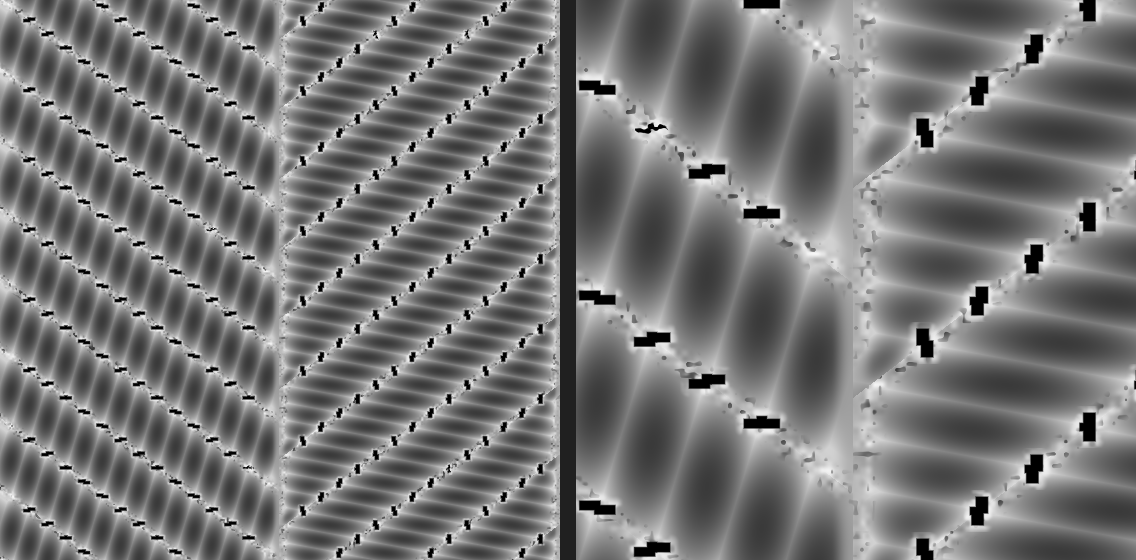
Left, the full canvas; right, a detail of the centre.
A WebGL 2 fragment shader for this pattern:

```glsl
#version 300 es
precision highp float;

#define COL 0.03264
#define ROW 0.025
#define STEPS 5.0
#define LEFT_COLS 15.0
#define LEFT_EDGE 0.0033
#define SEAM 0.498
#define RIGHT_LO 0.504
#define RIGHT_HI 0.993
#define DARK 0.228
#define GAP_LIFT 0.48
#define RIDGE_LIFT 0.26
#define WEAR 0.30

uniform vec2 u_resolution;
out vec4 fragColor;

float hash(vec2 p) {
    vec3 q = fract(vec3(p.xyx) * 0.1031);
    q += dot(q, q.yzx + 33.33);
    return fract((q.x + q.y) * q.z);
}

float noise(vec2 p) {
    vec2 i = floor(p), f = fract(p);
    f = f * f * (3.0 - 2.0 * f);
    return mix(mix(hash(i), hash(i + vec2(1, 0)), f.x),
               mix(hash(i + vec2(0, 1)), hash(i + vec2(1, 1)), f.x), f.y);
}

float box(vec2 p, vec2 halfSize) {
    vec2 q = abs(p) - halfSize;
    return length(max(q, 0.0)) + min(max(q.x, q.y), 0.0);
}

// Position across the falling diagonals; whole numbers lie on the gaps
float columnPhase(float y, float column) {
    return (y - 0.0105 - ROW * column) / (STEPS * ROW);
}

// Where the rising diagonals cross a row
float rowStart(float row) {
    return 0.541 + COL * (1.0 - row);
}

// Upright stitches: x is -1..1 between gaps, y is -1..1 between ridges
vec2 leftStitch(vec2 p) {
    float column = (p.x - LEFT_EDGE) / COL;
    float w = 2.0 * fract(columnPhase(p.y, column - 0.5)) - 1.0;
    float leaned = column + 0.47 * w;
    float c = clamp(floor(leaned), 0.0, LEFT_COLS - 1.0);
    return vec2(w, 2.0 * (leaned - c) - 1.0);
}

// Lying stitches, cut short at the borders; z is the loss of length
vec3 rightStitch(vec2 p) {
    float span = STEPS * COL, row = p.y / ROW;
    float start = rowStart(row - 0.5);
    start += span * floor((p.x - start) / span);
    float w = 2.0 * (p.x - start) / span - 1.0;
    float a = max(start, RIGHT_LO), b = min(start + span, RIGHT_HI);
    float halfLen = max(0.5 * (b - a), 0.016);
    float u = (p.x - 0.5 * (a + b)) / halfLen;
    return vec3(u, 2.0 * fract(row - 0.48 * w) - 1.0, 1.0 - 2.0 * halfLen / span);
}

// Stepped dash, x along its length
float dash(vec2 p, vec2 size, float kind, float worn) {
    float shift = (floor(kind * 3.0) - 1.0) * 0.0013;
    vec2 part = size * vec2(0.6, 0.85), offset = vec2(0.42 * size.x, shift);
    float d = min(box(p + offset, part), box(p - offset, part));
    if (fract(kind * 7.0) > 0.5)
        d = min(d, box(p + vec2(0.0, 0.4 * size.y), size * vec2(0.3, 0.95)));
    return d + worn * 0.004 * noise(p * 420.0 + 50.0);
}

float marks(vec2 p, bool leftSide) {
    vec2 offset, id, size;
    bool present;
    if (leftSide) {
        float c = floor((p.x - LEFT_EDGE) / COL);
        float phase = columnPhase(p.y, c), n = floor(phase + 0.5);
        offset = vec2(p.x - LEFT_EDGE - (c + 0.5) * COL, (phase - n) * STEPS * ROW);
        id = vec2(c, n);
        size = vec2(0.0106, 0.0034);
        present = c > 0.5 && c < LEFT_COLS - 1.5;
    } else {
        float r = floor(p.y / ROW), start = rowStart(r), span = STEPS * COL;
        float x = start + span * floor((p.x - start) / span + 0.5);
        offset = vec2(p.y - (r + 0.5) * ROW, p.x - x);
        id = vec2(floor((x - 0.541) / COL + 40.5), r);
        size = vec2(0.0084, 0.0044);
        present = x > 0.53 && x < 0.98;
    }
    float worn = step(0.96, hash(id + 17.0));
    return present ? dash(offset, size, hash(vec2(mod(id.x, STEPS), 3.0)), worn) : 1.0;
}

void main() {
    vec2 p = gl_FragCoord.xy / u_resolution;
    p.y = 1.0 - p.y;
    float px = 1.0 / min(u_resolution.x, u_resolution.y);
    bool leftSide = p.x < SEAM;

    // Soft stitch shading with pale gaps and thin ridges
    vec3 s = leftSide ? vec3(leftStitch(p), 0.0) : rightStitch(p);
    float across = min(s.y * s.y, 1.3), along = min(s.x * s.x, 1.0);
    float grey = DARK + GAP_LIFT * along + RIDGE_LIFT * across + 0.25 * s.z * s.z;
    grey = min(grey, 0.82);

    // Plain border strips
    float border = max(smoothstep(RIGHT_HI - 0.004, RIGHT_HI + 0.003, p.x),
                       smoothstep(0.013, 0.001, abs(p.x - SEAM)));
    grey = mix(grey, 0.64, 0.7 * border);

    // Specks and fine scratches along the gaps
    float gap = smoothstep(0.76, 1.0, abs(s.x)) * (1.0 - 0.7 * border);
    float speck = noise(p * 256.0);
    float scratch = smoothstep(0.72, 0.86, noise(p * 280.0 + 90.0));
    grey += gap * WEAR * (speck - 0.45);
    grey -= 1.3 * gap * WEAR * scratch;

    // Marks with a pale halo
    float d = marks(p, leftSide);
    float halo = smoothstep(0.006, 0.0, d) * smoothstep(0.15, 0.7, speck);
    grey = mix(grey, 0.95, 0.7 * halo);
    grey = mix(grey, 0.0, smoothstep(px, -px, d));
    fragColor = vec4(vec3(clamp(grey, 0.0, 1.0)), 1.0);
}
```
